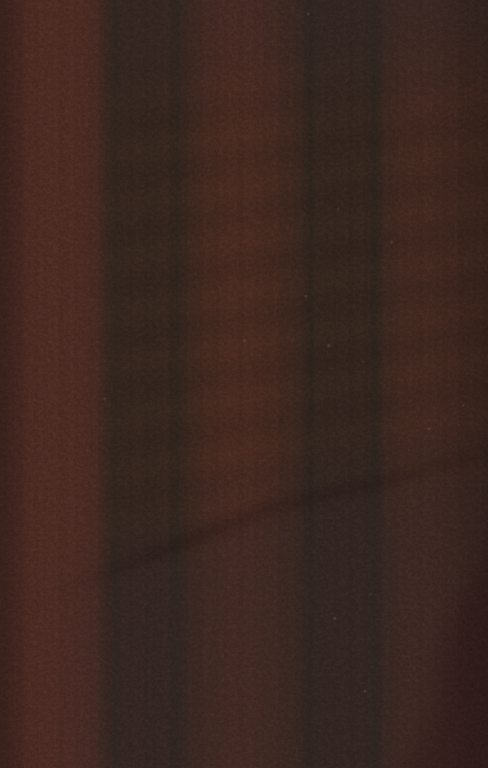
Give the GLSL for this texture, as a Shadertoy shader.

```glsl
#define STRIPE_COUNT 2.5
#define STRIPE_SHIFT 0.10
#define BAND_COUNT 14.5
#define BAND_SLOPE 0.10
#define BAND_DEPTH 0.035
#define GRAIN_DEPTH 0.14
#define CREASE_WIDTH 0.013
#define SPECK_CELLS 24.0
#define SPECK_CHANCE 0.03

const float TAU = 6.2831853;
const vec3 DARK_BROWN = vec3(0.194, 0.146, 0.128);
const vec3 RUST = vec3(0.302, 0.172, 0.141);
const vec3 HAZE = vec3(0.195, 0.152, 0.147);
const vec3 MAROON = vec3(0.205, 0.115, 0.110);
const vec3 DUST = vec3(0.42, 0.36, 0.34);

float hash(vec2 p) {
    p = fract(p * vec2(0.1031, 0.1137));
    p += dot(p, p.yx + 33.33);
    return fract((p.x + p.y) * p.x * 91.7);
}

float bump(float x, float width) {
    return exp(-x * x / (width * width));
}

// Distance to the nearest jittered cell point
float cellular(vec2 p) {
    vec2 cell = floor(p);
    float nearest = 2.0;
    for (int j = -1; j <= 1; j++)
    for (int i = -1; i <= 1; i++) {
        vec2 c = cell + vec2(i, j);
        vec2 point = c + vec2(hash(c), hash(c + 57.0));
        nearest = min(nearest, length(p - point));
    }
    return nearest;
}

// Soft vertical stripes that fade to the right, with dark rims between
vec3 stripes(float x) {
    float phase = fract((x - STRIPE_SHIFT) * STRIPE_COUNT);
    float wave = 0.5 + 0.5 * cos(TAU * phase);
    float strength = mix(1.0, 0.58, smoothstep(0.15, 0.9, x));
    float red = mix(0.12, 1.0, pow(wave, 1.1));
    // The outer stripes have a firmer inner edge than the middle one
    float outer = smoothstep(0.25, 0.33, abs(x - 0.5));
    red = mix(red, smoothstep(0.0, 0.7, wave), 0.7 * outer);
    vec3 color = mix(DARK_BROWN, RUST, strength * red);
    float rim = bump(abs(phase - 0.5) - 0.165, 0.045);
    color *= 1.0 - rim * vec3(0.13, 0.03, 0.03);
    float threads = sin(x * 137.0) + sin(x * 223.0 + 1.3) + sin(x * 391.0 + 0.4);
    return color * (1.0 + 0.011 * threads);
}

// Fine wrinkled grain: short warped ripples and two layers of cells
float grain(vec2 p) {
    float warp = 3.0 * sin(p.x * 31.0 + 2.0 * sin(p.y * 9.0))
               + 2.2 * sin(p.x * 113.0 + p.y * 67.0)
               + 1.6 * sin(p.x * 241.0 - p.y * 139.0);
    float ripple = sin(p.y * 520.0 + p.x * 90.0 + warp);
    float coarse = cellular(p * vec2(150.0, 190.0)) - 0.45;
    float fine = cellular(p * 310.0 + 7.0) - 0.45;
    return 0.14 * ripple + 0.8 * coarse + 1.1 * fine;
}

float specks(vec2 p) {
    vec2 q = p * SPECK_CELLS;
    vec2 cell = floor(q);
    vec2 center = 0.2 + 0.6 * vec2(hash(cell + 3.0), hash(cell + 11.0));
    float radius = mix(0.02, 0.05, hash(cell + 19.0));
    float soft = SPECK_CELLS / iResolution.y;
    float dotMask = 1.0 - smoothstep(radius - soft, radius + soft, length(fract(q) - center));
    return dotMask * step(hash(cell + 29.0), SPECK_CHANCE);
}

void mainImage(out vec4 fragColor, in vec2 fragCoord) {
    vec2 uv = fragCoord / iResolution.xy;
    vec2 p = fragCoord / iResolution.y;
    vec3 color = stripes(uv.x);

    // Height above the rising crease
    float creaseY = 0.190 + 0.32 * uv.x - 0.105 * uv.x * uv.x
                  + 0.003 * sin(uv.x * 14.0);
    float above = uv.y - creaseY;
    float upper = smoothstep(-0.08, 0.10, above);

    // Slanted bands and warm tint in the upper sheet
    float band = sin(TAU * BAND_COUNT * (uv.y - BAND_SLOPE * uv.x));
    float bandFade = upper * smoothstep(0.12, 0.3, uv.x) * smoothstep(1.0, 0.8, uv.y);
    color *= 1.0 + BAND_DEPTH * band * bandFade * vec3(1.0, 0.8, 0.5);
    color *= mix(vec3(1.0), vec3(1.0, 0.99, 0.92), bandFade);

    // Grey haze below the crease and along the top
    color = mix(color, HAZE, 0.25 * (1.0 - upper) * smoothstep(0.0, 0.3, uv.x));
    color = mix(color, HAZE, 0.4 * smoothstep(0.86, 1.0, uv.y) * smoothstep(0.3, 0.9, uv.x));

    // Crease shadow, strongest near the middle
    float shadow = bump(above, CREASE_WIDTH) * smoothstep(0.0, 0.4, uv.x);
    color *= 1.0 - shadow * vec3(0.12, 0.15, 0.13) * (1.0 - 0.4 * smoothstep(0.75, 1.0, uv.x));

    // Maroon stain in the lower right corner
    float stainEdge = 0.80 + 0.55 * uv.y + 0.012 * sin(uv.y * 28.0);
    float stain = smoothstep(-0.02, 0.08, uv.x - stainEdge);
    color = mix(color, MAROON, 0.7 * stain);

    // Darkened side edges, grain and dust
    color *= 1.0 - 0.2 * smoothstep(0.08, 0.0, uv.x) - 0.14 * smoothstep(0.86, 1.0, uv.x);
    color *= 1.0 + GRAIN_DEPTH * grain(p);
    color = mix(color, DUST, 0.4 * specks(p));
    fragColor = vec4(color, 1.0);
}
```
